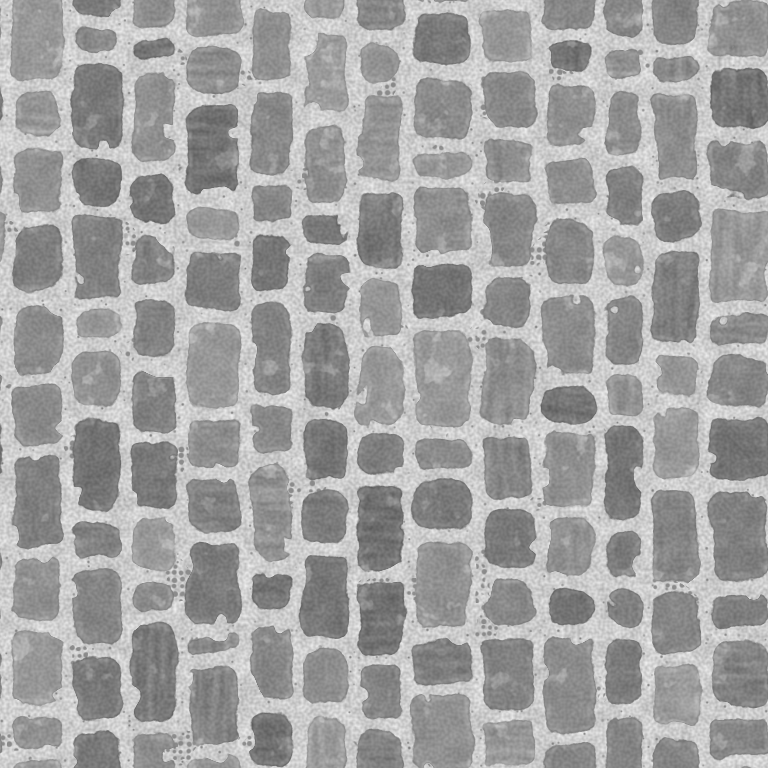
This texture is drawn by a WebGL 2 fragment shader. Its source:

```glsl
#version 300 es
precision highp float;

uniform vec2 u_resolution;
out vec4 fragColor;

const float COLUMNS = 13.0;

float hash(vec2 p) {
    vec3 q = fract(p.xyx * 0.1031);
    q += dot(q, q.yzx + 33.33);
    return fract((q.x + q.y) * q.z);
}

float cornerSlope(vec2 cell, vec2 period, float seed, vec2 offset) {
    float angle = 6.2832 * hash(mod(cell, period) + seed);
    return dot(vec2(cos(angle), sin(angle)), offset);
}

// Gradient noise that wraps over the unit square, roughly -1 to 1
float noise(vec2 uv, vec2 period, float seed) {
    vec2 p = uv * period;
    vec2 i = floor(p), f = p - i;
    vec2 s = f * f * f * (f * (f * 6.0 - 15.0) + 10.0);
    vec2 e = vec2(1.0, 0.0);
    float low = mix(cornerSlope(i, period, seed, f), cornerSlope(i + e, period, seed, f - e), s.x);
    float high = mix(cornerSlope(i + e.yx, period, seed, f - e.yx),
                     cornerSlope(i + 1.0, period, seed, f - 1.0), s.x);
    return 1.4 * mix(low, high, s.y);
}

float fbm(vec2 uv, vec2 period, float seed) {
    float sum = 0.0, gain = 0.6;
    for (int k = 0; k < 4; k++) {
        sum += gain * noise(uv, period, seed + float(k) * 17.0);
        period *= 2.0;
        gain *= 0.55;
    }
    return sum;
}

float edgeAt(float i, float count, float seed, float jitter) {
    return i + jitter * (hash(vec2(mod(i, count), seed)) - 0.5);
}

// Irregular interval holding x: index, lower edge, upper edge
vec3 interval(float x, float count, float seed, float jitter) {
    float i = floor(x);
    if (x < edgeAt(i, count, seed, jitter)) i -= 1.0;
    else if (x >= edgeAt(i + 1.0, count, seed, jitter)) i += 1.0;
    return vec3(i, edgeAt(i, count, seed, jitter), edgeAt(i + 1.0, count, seed, jitter));
}

float roundedBox(vec2 p, vec2 halfSize, float radius) {
    vec2 q = abs(p) - halfSize + radius;
    return length(max(q, 0.0)) + min(max(q.x, q.y), 0.0) - radius;
}

// Scattered round grains; chance sets how many cells hold one
float grains(vec2 uv, float count, float radius, float chance, float seed, float aa) {
    vec2 p = uv * count, cell = mod(floor(p), count);
    vec2 jitter = vec2(hash(cell + seed), hash(cell + seed + 41.0)) - 0.5;
    float size = radius * mix(0.6, 1.0, hash(cell + seed + 83.0));
    float d = length(fract(p) - 0.5 - 0.35 * jitter) - size;
    float present = smoothstep(0.0, 0.1, chance - hash(cell + seed + 127.0));
    return present * (1.0 - smoothstep(-aa * count, aa * count, d));
}

float mortarTone(vec2 uv, float aa) {
    float tone = 0.805 + 0.09 * fbm(uv, vec2(36.0), 3.0) + 0.1 * noise(uv, vec2(230.0), 5.0);
    float cluster = smoothstep(0.38, 0.75, noise(uv, vec2(15.0), 61.0));
    tone = mix(tone, 0.5, 0.85 * grains(uv, 112.0, 0.42, cluster, 7.0, aa));
    return mix(tone, 0.42, 0.8 * grains(uv, 170.0, 0.28, 0.09, 19.0, aa));
}

float stoneTone(vec2 uv, vec2 id, float depth) {
    float tone = mix(0.445, 0.605, hash(id + 11.0));
    tone += 0.055 * fbm(uv, vec2(30.0), 23.0) + 0.055 * noise(uv, vec2(220.0), 29.0);
    // Grain lines on part of the stones, upright or level
    vec2 lines = hash(id + 13.0) < 0.6 ? vec2(110.0, 14.0) : vec2(16.0, 120.0);
    tone += 0.075 * smoothstep(0.45, 1.0, hash(id + 37.0)) * noise(uv, lines, 43.0);
    // Pale crust and a dusty rim
    float crust = smoothstep(0.3, 0.5, fbm(uv, vec2(22.0), 47.0));
    tone += 0.1 * crust;
    float rim = smoothstep(0.0, 0.003, depth) * (1.0 - smoothstep(0.004, 0.01, depth));
    tone += 0.06 * rim * (0.6 + noise(uv, vec2(60.0), 53.0));
    return tone - 0.04 * (1.0 - smoothstep(0.0, 0.0035, depth));
}

void main() {
    vec2 uv = gl_FragCoord.xy / u_resolution;
    float aa = 1.0 / u_resolution.y;

    // Bent columns, each split into stones of uneven height
    vec2 bend = vec2(noise(uv, vec2(18.0), 67.0), noise(uv, vec2(18.0), 71.0));
    vec2 p = uv + 0.0055 * bend;
    vec3 column = interval(p.x * COLUMNS, COLUMNS, 2.0, 0.32);
    float columnId = mod(column.x, COLUMNS);
    float rows = 10.0 + floor(2.0 * hash(vec2(columnId, 91.0)));
    float y = (p.y + hash(vec2(columnId, 97.0))) * rows;
    vec3 row = interval(y, rows, columnId + 101.0, 0.62);
    vec2 id = vec2(columnId, mod(row.x, rows));

    // Stone outline
    vec2 scale = vec2(COLUMNS, rows);
    vec2 low = vec2(column.y, row.y), high = vec2(column.z, row.z);
    vec2 local = (vec2(p.x * COLUMNS, y) - 0.5 * (low + high)) / scale;
    float tilt = 0.14 * (hash(id + 5.0) - 0.5);
    local = mat2(cos(tilt), sin(tilt), -sin(tilt), cos(tilt)) * local;
    float gap = mix(0.013, 0.02, hash(id + 7.0));
    vec2 halfSize = 0.5 * ((high - low) / scale - gap);
    float radius = min(mix(0.009, 0.021, hash(id + 9.0)), 0.9 * min(halfSize.x, halfSize.y));
    float d = roundedBox(local, halfSize, radius);
    d += 0.0042 * fbm(uv, vec2(44.0), 73.0);
    d += 0.012 * smoothstep(0.4, 0.75, noise(uv, vec2(26.0), 79.0));

    float stone = 1.0 - smoothstep(-aa, aa, d);
    float tone = mix(mortarTone(uv, aa), stoneTone(uv, id, -d), stone);
    fragColor = vec4(vec3(clamp(tone, 0.0, 1.0)), 1.0);
}
```
